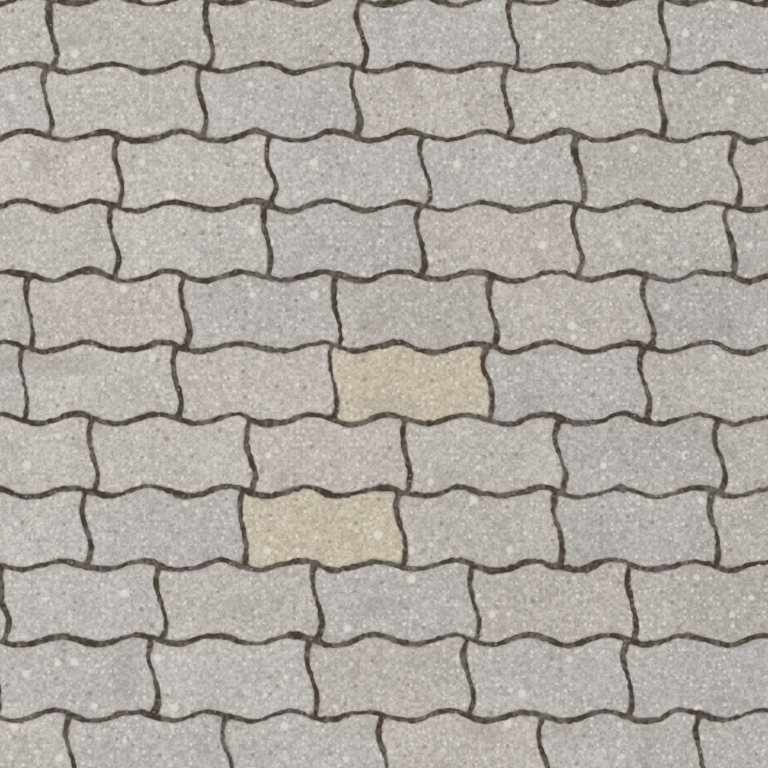
Reproduce this texture procedurally as a Shadertoy shader.

```glsl
// Grey interlocking concrete pavers with wavy dark joints, laid in paired half-shifted rows.
#define ROWS 11.38          // rows down the canvas, before foreshortening
#define FORESHORTEN 0.70    // rows lost as courses grow taller downwards
#define PAVER_WIDTH 0.1990  // width of a paver at the top
#define WIDTH_GROWTH 0.00065
#define ROW_DRIFT 0.00833   // leftward shift of each row
#define BED_WAVE 0.060      // wave of horizontal joints, in row heights
#define SIDE_WAVE 0.026     // wave of upright joints, in paver widths
#define JOINT_HALF 0.0033
#define GRAIN 0.19
#define JITTER 0.022        // random shift of upright joints

const float TAU = 6.2831853;
const vec3 CONCRETE = vec3(0.725, 0.708, 0.685);
const vec3 CHIP = vec3(0.88, 0.87, 0.84);
const vec3 GRIME = vec3(0.55, 0.52, 0.49);
const vec3 SOIL_DARK = vec3(0.27, 0.235, 0.20);
const vec3 SOIL_LIGHT = vec3(0.44, 0.41, 0.38);

float hash(vec2 p) {
    vec3 q = fract(p.xyx * vec3(0.1031, 0.1030, 0.0973));
    q += dot(q, q.yzx + 33.33);
    return fract((q.x + q.y) * q.z);
}

float noise(vec2 p) {
    vec2 i = floor(p), f = fract(p);
    f = f * f * (3.0 - 2.0 * f);
    return mix(mix(hash(i), hash(i + vec2(1, 0)), f.x),
               mix(hash(i + vec2(0, 1)), hash(i + vec2(1, 1)), f.x), f.y);
}

float smoothMin(float a, float b, float k) {
    float h = max(k - abs(a - b), 0.0) / k;
    return min(a, b) - h * h * k * 0.25;
}

// Scattered round chips: one candidate per grid cell
float chips(vec2 p, float cells, float density) {
    vec2 g = p * cells, id = floor(g);
    vec2 centre = 0.3 + 0.4 * vec2(hash(id + 17.0), hash(id + 59.0));
    float radius = mix(0.10, 0.28, hash(id + 83.0));
    float soft = 0.08 + cells / iResolution.y * 0.5;
    float disc = 1.0 - smoothstep(radius - soft, radius + soft, length(fract(g) - centre));
    return disc * step(hash(id + 31.0), density);
}

// Returns distance to the nearest joint and the paver's id
vec3 paving(vec2 p) {
    float down = 1.0 - p.y;
    float v = ROWS * down - FORESHORTEN * down * down;
    float rowHeight = 1.0 / (ROWS - 2.0 * FORESHORTEN * down);
    float width = PAVER_WIDTH + WIDTH_GROWTH * v;

    // Horizontal joints wave twice per paver
    float along = (p.x - 0.0745 + ROW_DRIFT * v) / width;
    v -= BED_WAVE * sin(2.0 * TAU * along);
    float row = floor(v);

    // Upright joints make one S per row; every second pair shifts by half
    float u = (p.x - 0.0703 + ROW_DRIFT * row) / width;
    u += 0.5 * mod(floor(row * 0.5), 2.0) + SIDE_WAVE * sin(TAU * fract(v));
    u += JITTER * (hash(vec2(round(u), row) + 40.0) - 0.5);

    float bed = abs(v - round(v)) * rowHeight;
    float side = abs(u - round(u)) * width;
    return vec3(smoothMin(bed, side, 0.004), floor(u), row);
}

void mainImage(out vec4 fragColor, in vec2 fragCoord) {
    vec2 p = fragCoord / iResolution.y;
    float pixel = 1.0 / iResolution.y;

    // Uneven edges
    vec2 wobble = vec2(noise(p * 42.0), noise(p * 42.0 + 70.0)) - 0.5;
    vec2 crumble = vec2(noise(p * 170.0 + 9.0), noise(p * 170.0 + 90.0)) - 0.5;
    vec3 paver = paving(p + 0.0042 * wobble + 0.0022 * crumble);
    float shade = hash(paver.yz + 11.0);
    float tint = hash(paver.yz + 71.0);

    // Concrete: paver tone, broad clouds, fine grain and chips
    vec3 colour = CONCRETE * (1.02 - 0.045 * p.x + 0.035 * (shade - 0.5));
    colour += vec3(0.006, 0.0, -0.008) * (tint - 0.5) * 2.0;
    colour = mix(colour, colour * vec3(1.03, 1.02, 0.95), step(0.94, tint));
    colour += 0.03 * (noise(p * 14.0) - 0.5);
    float grain = 0.55 * noise(p * 240.0) + 0.45 * noise(p * 430.0 + 5.0) - 0.5;
    colour += GRAIN * grain;
    colour = mix(colour, CHIP, 0.65 * chips(p, 115.0, 0.28));
    colour = mix(colour, CHIP, 0.75 * chips(p + 0.37, 48.0, 0.06));
    colour = mix(colour, GRIME, 0.60 * chips(p + 0.71, 90.0, 0.08));

    // Rare faint stains
    float stain = smoothstep(0.84, 0.97, noise(p * 19.0 + 33.0));
    colour = mix(colour, GRIME, 0.22 * stain);

    // Soil-filled joints of changing width, with dirty edges
    float clump = smoothstep(0.82, 1.0, noise(p * 26.0 + 120.0));
    float halfWidth = JOINT_HALF * (0.70 + 0.60 * noise(p * 30.0 + 51.0) + 0.7 * clump);
    float edge = 0.0007 + 0.6 * pixel;
    float joint = 1.0 - smoothstep(halfWidth - edge, halfWidth + edge, paver.x);
    float dirt = 1.0 - smoothstep(halfWidth, halfWidth + 0.0035, paver.x);
    colour = mix(colour, GRIME, 0.42 * dirt);
    float soilTone = 0.5 * noise(p * 75.0 + 8.0) + 0.5 * noise(p * 260.0 + 3.0);
    vec3 soil = mix(SOIL_DARK, SOIL_LIGHT, smoothstep(0.2, 0.85, soilTone));
    soil = mix(soil, CONCRETE, 0.45 * chips(p + 0.19, 150.0, 0.12));
    colour = mix(colour, soil, joint);

    fragColor = vec4(clamp(colour, 0.0, 1.0), 1.0);
}
```
